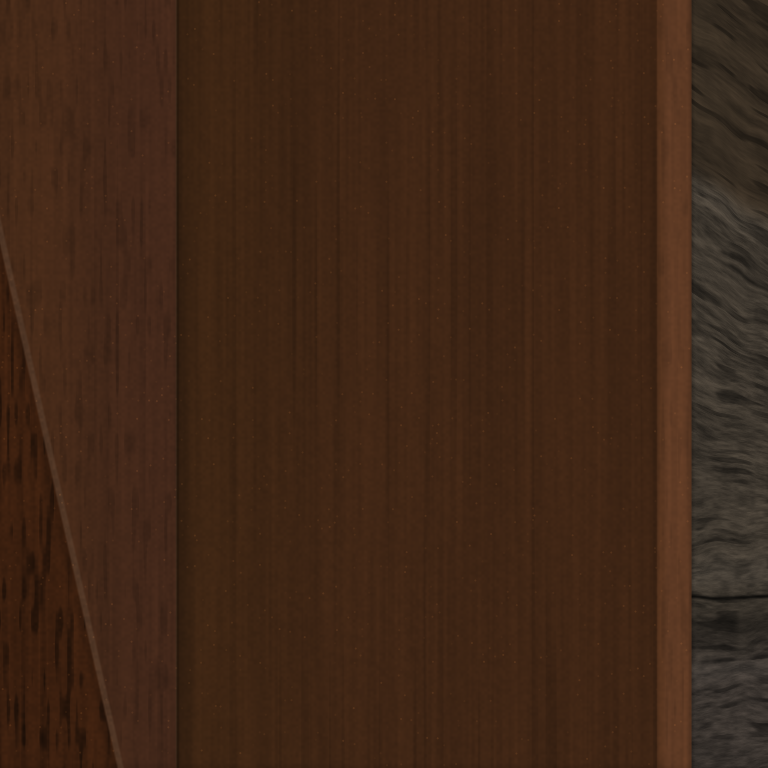
Write a WebGL 2 fragment shader that draws this texture.

```glsl
#version 300 es
precision highp float;
// Dark wooden panels: a mitred left board, a wide centre board, a lit edge strip
// and a slice of weathered grey timber. Stretched value noise makes the grain,
// signed distances to the seams place the boards, hashed cells add pores.
uniform vec2 u_resolution;
out vec4 fragColor;

float hash(vec2 p) {
  return fract(sin(dot(p, vec2(127.1, 311.7))) * 43758.5453);
}

float noise(vec2 p) {
  vec2 i = floor(p), f = fract(p);
  f = f * f * (3.0 - 2.0 * f);
  return mix(mix(hash(i), hash(i + vec2(1, 0)), f.x),
             mix(hash(i + vec2(0, 1)), hash(i + vec2(1, 1)), f.x), f.y);
}

float fbm(vec2 p) {
  float sum = 0.0, amp = 0.5;
  for (int i = 0; i < 4; i++) {
    sum += amp * noise(p);
    p = p * 2.03 + 17.3;
    amp *= 0.5;
  }
  return sum;
}

// Vertical fibres, roughly -0.5 to 0.5, with sparse dark hairlines
float grain(vec2 p) {
  float broad = noise(vec2(p.x * 26.0, p.y * 1.2));
  float fine = noise(vec2(p.x * 105.0, p.y * 2.0 + 9.0));
  float hair = noise(vec2(p.x * 250.0, p.y * 5.0 + 31.0));
  float dark = smoothstep(0.72, 0.95, noise(vec2(p.x * 170.0, p.y * 1.6 + 53.0)));
  return broad * 0.25 + fine * 0.3 + hair * 0.45 - 0.45 - 0.35 * dark;
}

// Sparse soft pores that catch the light
float pores(vec2 p) {
  vec2 cell = floor(p * 120.0);
  vec2 centre = 0.25 + 0.5 * vec2(hash(cell + 3.1), hash(cell + 7.7));
  float spot = 1.0 - smoothstep(0.05, 0.25, length(fract(p * 120.0) - centre));
  return spot * step(0.9, hash(cell)) * hash(cell + 1.9);
}

float line(float d, float width) {
  return exp(-d * d / (width * width));
}

vec3 weathered(vec2 p) {
  float dx = p.x - 0.9;
  float slope = mix(-0.05, 0.68, smoothstep(0.24, 0.64, p.y));
  float v = p.y + slope * dx + 0.012 * (noise(p * vec2(30.0, 18.0)) - 0.5);
  float fibre = fbm(vec2(dx * 14.0, v * 90.0)) - 0.47;
  float fleck = fbm(vec2(dx * 90.0, v * 260.0)) - 0.47;
  float broken = smoothstep(0.2, 0.6, noise(vec2(dx * 45.0, v * 20.0)));
  vec3 col = mix(vec3(0.24, 0.213, 0.18), vec3(0.21, 0.172, 0.13), smoothstep(0.76, 0.8, v));
  col = mix(col, vec3(0.225, 0.2, 0.18), 1.0 - smoothstep(0.1, 0.22, v));
  col *= 1.0 + 0.55 * fibre + 0.65 * fleck * (1.0 - 0.5 * smoothstep(0.76, 0.8, v));
  // Light ridges and the dark band beneath the lower crack
  col += vec3(0.055, 0.052, 0.048) * line(v - 0.765, 0.024) * (0.6 + fibre);
  col += 0.025 * line(v - 0.25, 0.02) + 0.025 * line(v - 0.125, 0.014);
  col *= 1.0 - 0.28 * line(v - 0.18, 0.028);
  // Cracks, and thin broken fissures that follow the fibres
  col *= 1.0 - 0.45 * line(v - 0.687, 0.003) * (0.4 + 0.6 * broken);
  col *= 1.0 - 0.72 * line(v - 0.219, 0.0028);
  col *= 1.0 - 0.3 * line(v - 0.138, 0.0025) * broken;
  col *= 1.0 - 0.3 * smoothstep(0.62, 0.8, noise(vec2(dx * 20.0, v * 130.0 + 5.0))) * broken;
  return col * mix(0.8, 1.0, smoothstep(0.0, 0.006, dx));
}

void main() {
  vec2 p = gl_FragCoord.xy / u_resolution;
  float aa = 0.8 / u_resolution.x;
  float fibre = grain(p);
  float mottle = noise(p * 256.0) + 0.6 * noise(p * 130.0 + 40.0) - 0.8;
  float ticks = smoothstep(0.6, 0.9, noise(vec2(p.x * 190.0, p.y * 26.0)));

  // Left board, redder towards its lower right
  vec3 left = mix(vec3(0.272, 0.162, 0.094), vec3(0.262, 0.155, 0.102), smoothstep(0.02, 0.22, p.x));
  left *= 1.0 + 0.2 * fibre + 0.08 * mottle - 0.12 * ticks;
  left *= 1.0 - 0.06 * line(p.x - 0.14, 0.02);

  // Darker wedge under the slanted inlay, with short dark ticks
  float slant = (p.x - (0.7 - p.y) * 0.2245) * 0.976;
  vec3 wedge = vec3(0.232, 0.122, 0.058) * (1.0 + 0.4 * fibre + 0.12 * mottle - 0.34 * ticks);
  wedge *= 1.0 - 0.12 * line(slant + 0.008, 0.005);
  left = mix(wedge, left, smoothstep(-aa, aa, slant));
  float inlay = 1.0 - smoothstep(0.002, 0.0058, abs(slant));
  left = mix(left, vec3(0.315, 0.215, 0.15) * (1.0 + 0.12 * mottle), inlay * 0.9);

  // Centre board, shaded beside the groove
  vec3 centre = mix(vec3(0.237, 0.143, 0.074), vec3(0.243, 0.144, 0.08), smoothstep(0.23, 0.5, p.x));
  centre *= 1.0 + 0.25 * fibre + 0.08 * mottle;
  centre *= 1.0 - 0.07 * line(p.x - 0.39, 0.045) * smoothstep(0.2, 0.9, p.y);
  centre *= mix(0.8, 1.0, smoothstep(0.229, 0.265, p.x));
  centre *= 1.0 - 0.05 * smoothstep(0.83, 0.855, p.x);

  // Lit edge strip
  vec3 strip = mix(vec3(0.315, 0.19, 0.11), vec3(0.365, 0.225, 0.14), smoothstep(0.856, 0.872, p.x));
  strip *= 1.0 + 0.22 * fibre + 0.06 * mottle - 0.07 * ticks;
  strip *= 1.0 - 0.12 * smoothstep(0.894, 0.9, p.x);

  // Assemble boards from left to right
  vec3 col = mix(left, centre, smoothstep(-aa, aa, p.x - 0.229));
  col = mix(col, strip, smoothstep(-0.0015, 0.0015, p.x - 0.8555));
  col += vec3(0.09, 0.055, 0.025) * pores(p);
  col = mix(col, weathered(p), smoothstep(-aa, aa, p.x - 0.9005));

  // Groove: faint highlight with a dark seam beside it
  col += 0.035 * line(p.x - 0.2295, 0.001);
  col *= 1.0 - 0.2 * line(p.x - 0.2318, 0.0016);
  col *= mix(0.92, 1.0, smoothstep(0.0, 0.008, p.y));
  fragColor = vec4(col, 1.0);
}
```
